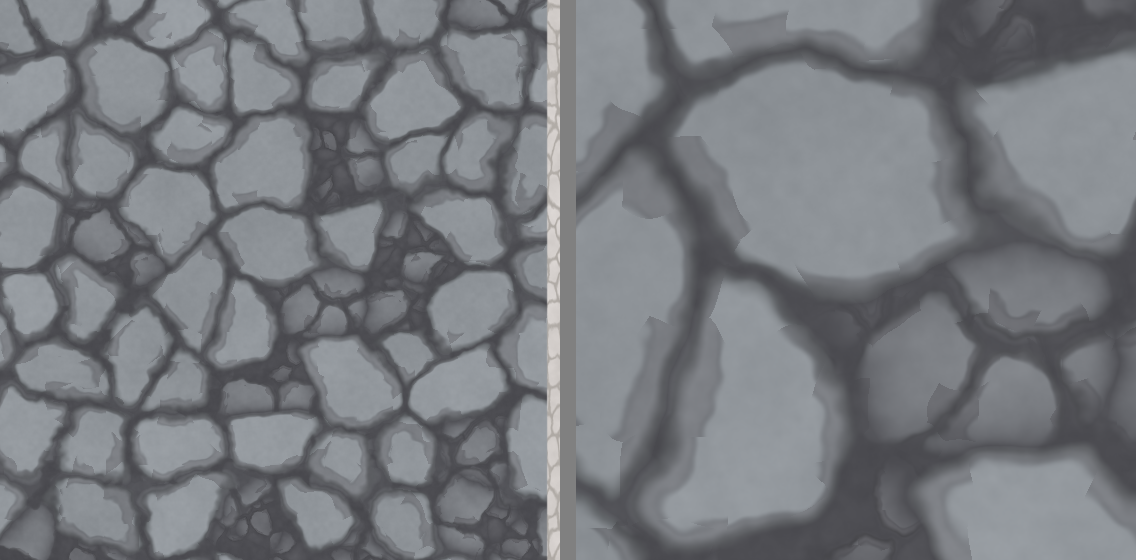
Left, the full canvas; right, a detail of the centre.
A Shadertoy shader for this texture:

```glsl
// Packed grey rubble: three layers of warped, rounded Voronoi stones, from small
// dark chips up to large pale blocks, each with chipped rims and contact shadows.
// A narrow strip of pale cracked stone runs down the right side.

const vec3 STONE = vec3(0.57, 0.59, 0.61);
const vec3 SHADE = vec3(0.49, 0.50, 0.52);
const vec3 EARTH = vec3(0.40, 0.40, 0.42);
const vec3 GAP   = vec3(0.29, 0.29, 0.31);
const vec3 PALE  = vec3(0.86, 0.84, 0.83);
const vec3 CREAM = vec3(0.69, 0.67, 0.65);

const float BIG_SCALE   = 7.6;    // stones across the canvas
const float MID_SCALE   = 12.5;
const float SMALL_SCALE = 23.0;
const float JITTER      = 0.84;
const float ROUNDING    = 17.0;   // higher gives sharper corners
const float SOFTNESS    = 0.022;  // stone edge blur, in cells
const float STRIP_START = 0.977;
const float GRAIN       = 0.035;

float hash(vec2 p) {
    return fract(sin(dot(p, vec2(127.1, 311.7))) * 43758.5453);
}

vec2 hash2(vec2 p) {
    return vec2(hash(p), hash(p + 57.3));
}

float noise(vec2 p) {
    vec2 i = floor(p), f = fract(p);
    f = f * f * (3.0 - 2.0 * f);
    return mix(mix(hash(i), hash(i + vec2(1, 0)), f.x),
               mix(hash(i + vec2(0, 1)), hash(i + vec2(1, 1)), f.x), f.y);
}

float fbm(vec2 p) {
    float sum = 0.0, amp = 0.5;
    for (int i = 0; i < 4; i++) {
        sum += amp * noise(p);
        p = mat2(1.6, 1.2, -1.2, 1.6) * p + 7.1;
        amp *= 0.5;
    }
    return sum / 0.9375;
}

// Uneven outlines: broad bends plus small notches
vec2 warp(vec2 p) {
    vec2 bend = vec2(noise(p * 1.6), noise(p * 1.6 + 31.0)) - 0.5;
    vec2 notch = vec2(noise(p * 5.0 + 11.0), noise(p * 5.0 + 47.0)) - 0.5;
    vec2 nick = vec2(noise(p * 14.0 + 5.0), noise(p * 14.0 + 73.0)) - 0.5;
    return p + 0.30 * bend + 0.10 * notch + 0.03 * nick;
}

// x: rounded distance to the cell border, yz: cell
vec3 cells(vec2 p) {
    vec2 base = floor(p), nearCell = base, nearDir = vec2(0.0);
    float best = 9.0;
    for (int y = -1; y <= 1; y++)
    for (int x = -1; x <= 1; x++) {
        vec2 c = base + vec2(x, y);
        vec2 r = c + 0.5 + JITTER * (hash2(c) - 0.5) - p;
        if (dot(r, r) < best) { best = dot(r, r); nearCell = c; nearDir = r; }
    }
    float sum = 0.0;
    for (int y = -2; y <= 2; y++)
    for (int x = -2; x <= 2; x++) {
        if (x == 0 && y == 0) continue;
        vec2 c = nearCell + vec2(x, y);
        vec2 r = c + 0.5 + JITTER * (hash2(c) - 0.5) - p;
        float border = dot(0.5 * (r + nearDir), normalize(r - nearDir));
        sum += exp(-ROUNDING * border);
    }
    return vec3(-log(sum) / ROUNDING, nearCell);
}

// Lays one layer of stones over the ground colour
vec3 layStones(vec3 ground, vec2 p, float missing, vec3 rim, vec3 top) {
    vec3 cell = cells(warp(p));
    float id = hash(cell.yz + 3.7);
    float inset = mix(0.0, 0.055, hash(cell.yz + 19.1));
    float rise = cell.x - inset;
    float present = step(missing, id);

    // contact shadow in gaps and around empty cells
    float shadow = 0.85 * exp(-9.0 * max(cell.x, 0.0));
    ground = mix(ground, GAP, shadow);

    // angular chips make stepped ledges along the rim
    vec3 chip = cells(p * 2.3 + 0.25 * noise(p * 6.0) + 40.0);
    float ledge = rise - 0.20 * hash(chip.yz + 8.0) + 0.04 * noise(p * 9.0);
    vec3 stone = mix(rim, top, smoothstep(-0.02, 0.03, ledge));
    stone -= 0.035 * exp(-pow(ledge / 0.018, 2.0));
    stone *= mix(0.70, 1.0, smoothstep(0.0, 0.085, rise));
    stone *= 0.965 + 0.07 * hash(cell.yz + 5.3);
    stone += 0.05 * (fbm(p * 2.2 + id * 20.0) - 0.5);

    float mask = present * smoothstep(-SOFTNESS, SOFTNESS, rise);
    return mix(ground, stone, mask);
}

// Pale stone cut by fine upright cracks
vec3 paleStrip(vec2 uv) {
    vec3 cell = cells(warp(uv * vec2(42.0, 22.0)));
    float face = smoothstep(0.0, 0.13, cell.x);
    vec3 col = mix(CREAM, PALE, face * (0.65 + 0.35 * noise(uv * 30.0)));
    return col + 0.05 * (fbm(uv * 90.0) - 0.5);
}

void mainImage(out vec4 fragColor, in vec2 fragCoord) {
    vec2 uv = fragCoord / iResolution.xy;

    // earth, then chips, middle stones and large blocks
    vec3 col = mix(GAP, EARTH, smoothstep(0.25, 0.7, fbm(uv * 14.0)));
    col = layStones(col, uv * SMALL_SCALE + 13.0, 0.42, EARTH, mix(EARTH, SHADE, 0.6));
    col = layStones(col, uv * MID_SCALE + 71.0, 0.34, mix(EARTH, SHADE, 0.5), mix(SHADE, STONE, 0.3));
    col = layStones(col, uv * BIG_SCALE + 29.0, 0.17, SHADE, STONE);

    // broad stain and fine mineral grain
    col *= 0.97 + 0.06 * fbm(uv * 4.0 + 9.0);
    col += GRAIN * (fbm(uv * 110.0) - 0.5);

    float edge = 1.0 / iResolution.x;
    col = mix(col, paleStrip(uv), smoothstep(-edge, edge, uv.x - STRIP_START));
    fragColor = vec4(clamp(col, 0.0, 1.0), 1.0);
}
```
